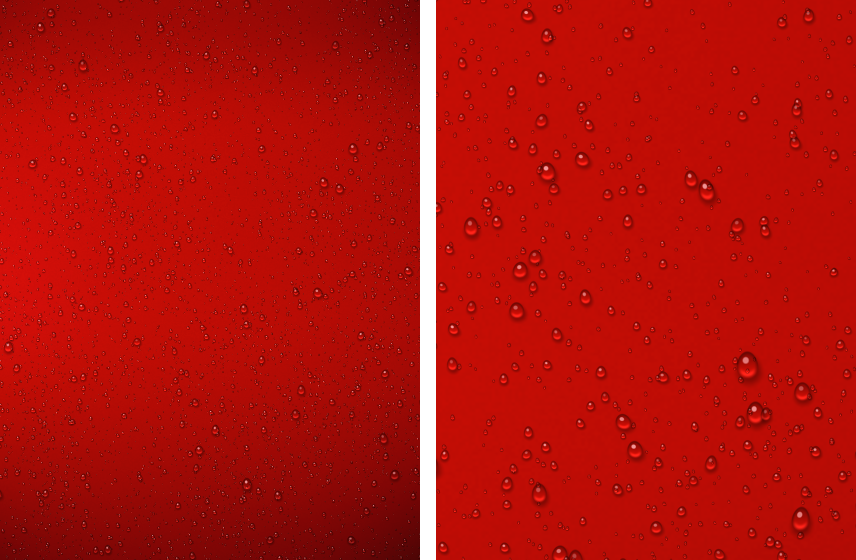
Left: the whole. Right: its middle third, enlarged.
This texture is drawn by a Shadertoy shader. Its source:

```glsl
// Water droplets scattered over a glossy red surface with soft, uneven light.

const float BRIGHT = 0.785;                        // red level of the lit surface
const float GRAIN = 0.016;                         // fine surface noise
const vec3 GLINT = vec3(1.0, 0.66, 0.67);          // window reflection on a drop
const vec3 CAUSTIC = vec3(0.26, 0.10, 0.09);       // light gathered in the lower rim
const float SHADOW = 0.36;                         // darkness of the cast shadow
const int LAYERS = 4;                              // from mist to large drops
const vec4 CELL = vec4(0.0115, 0.019, 0.034, 0.072);
const vec4 CHANCE = vec4(0.42, 0.46, 0.42, 0.23);
const vec4 R_MIN = vec4(0.0009, 0.0018, 0.0036, 0.0068);
const vec4 R_MAX = vec4(0.0018, 0.0036, 0.0064, 0.0112);

float hash(vec2 p) {
    vec3 a = fract(vec3(p.xyx) * 0.1031);
    a += dot(a, a.yzx + 33.33);
    return fract((a.x + a.y) * a.z);
}

vec2 hash2(vec2 p) {
    return vec2(hash(p + 17.3), hash(p + 71.9));
}

float noise(vec2 p) {
    vec2 i = floor(p), f = fract(p);
    f = f * f * (3.0 - 2.0 * f);
    float low = mix(hash(i), hash(i + vec2(1, 0)), f.x);
    float high = mix(hash(i + vec2(0, 1)), hash(i + vec2(1, 1)), f.x);
    return mix(low, high, f.y);
}

// Filled disc of radius r with an edge of half width soft
float disc(float d, float r, float soft) {
    return 1.0 - smoothstep(r - soft, r + soft, d);
}

// Surface light: glow at the left, falloff to the right, top, bottom and corners
vec3 surface(vec2 uv) {
    float v = BRIGHT - 0.05 * uv.x - 0.07 * uv.x * uv.x * uv.x;
    vec2 glow = (uv - vec2(0.0, 0.5)) / vec2(0.2, 0.2);
    v += 0.05 * exp(-dot(glow, glow));
    v -= 0.27 * pow(max(1.0 - uv.y / 0.45, 0.0), 1.6);
    v -= 0.14 * smoothstep(0.75, 1.0, uv.y);
    vec2 side = abs(uv - 0.5) * 2.0;
    v -= 0.10 * pow(side.x * side.y, 3.0);
    return vec3(v, 0.02 + 0.1 * max(v - 0.46, 0.0),
                0.018 + 0.02 * smoothstep(0.74, 0.85, v));
}

// One drop; q is measured in drop radii, soft is the edge width
vec3 addDrop(vec3 col, vec2 q, float soft, float shine) {
    float d = length(q);
    float shade = 1.0 - smoothstep(0.5, 1.5, length(q - vec2(0.14, -0.32)));
    col *= 1.0 - SHADOW * shade;

    float body = disc(d, 1.0, soft);
    float lit = 1.0 - smoothstep(-0.8, 0.7, q.y);
    vec3 water = col / (1.0 - SHADOW * shade);
    water *= mix(0.78, 1.12, lit) * (1.0 - 0.30 * smoothstep(0.62, 1.0, d));
    float crescent = 1.0 - smoothstep(0.0, 0.34, abs(d - 0.66));
    water += CAUSTIC * crescent * (1.0 - smoothstep(-0.75, -0.1, q.y));
    col = mix(col, water, body);

    vec2 g = (q - vec2(-0.16, 0.36)) * vec2(1.0, 1.25);
    float glint = disc(length(g), 0.30, max(soft, 0.1));
    return mix(col, GLINT, glint * shine);
}

// Scatter one size class on a jittered grid
vec3 addLayer(vec3 col, vec2 p, float pixel, int layer) {
    float cell = CELL[layer];
    vec2 home = floor(p / cell);
    for (int y = -1; y <= 1; y++)
    for (int x = -1; x <= 1; x++) {
        vec2 id = home + vec2(x, y);
        vec2 seed = id + float(layer) * 131.0;
        vec2 centre = (id + hash2(seed)) * cell;
        float crowd = mix(0.45, 1.55, noise(centre * 7.0 + 4.0));
        if (hash(seed + 5.7) > CHANCE[layer] * crowd) continue;

        float pick = hash(seed + 43.1);
        float r = mix(R_MIN[layer], R_MAX[layer], pick * pick);
        vec2 q = (p - centre) / r;
        if (dot(q, q) > 9.0) continue;

        // Egg shape: taller than wide, a little leaning, heavier below
        q.y /= mix(1.0, 1.38, hash(seed + 29.4));
        q.x += (hash(seed + 61.2) - 0.5) * 0.35 * q.y;
        q.x *= 1.0 + 0.13 * clamp(q.y, -1.0, 1.0);
        float shine = mix(0.35, 0.9, hash(seed + 83.6));
        if (layer == 0) shine *= 0.35;
        col = addDrop(col, q, max(0.7 * pixel, 0.0007) / r, shine);
    }
    return col;
}

void mainImage(out vec4 fragColor, in vec2 fragCoord) {
    vec2 uv = fragCoord / iResolution.xy;
    vec2 p = fragCoord / iResolution.x;
    float pixel = 1.0 / iResolution.x;

    vec3 col = surface(uv);
    col *= 1.0 + GRAIN * 2.0 * (noise(p * 380.0) - 0.5);
    for (int layer = 0; layer < LAYERS; layer++)
        col = addLayer(col, p, pixel, layer);

    fragColor = vec4(clamp(col, 0.0, 1.0), 1.0);
}
```
